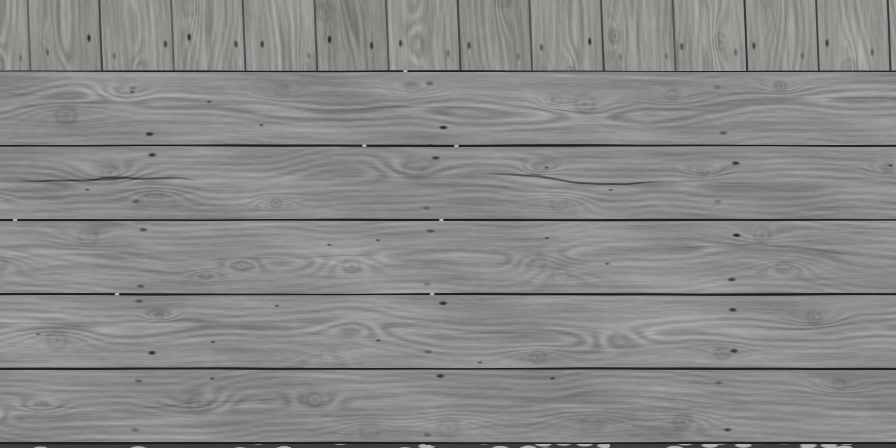
A Shadertoy shader for this texture:

```glsl
vec2 hash2(vec2 p) {
    p = vec2(dot(p, vec2(127.1, 311.7)), dot(p, vec2(269.5, 183.3)));
    return fract(sin(p) * 43758.55);
}

// x: distance to the nearest scattered point, y: random value of that point
vec2 cells(vec2 p) {
    vec2 base = floor(p), nearest = vec2(9.0, 0.0);
    for (int j = -1; j <= 1; j++)
    for (int i = -1; i <= 1; i++) {
        vec2 cell = base + vec2(i, j);
        vec2 random = hash2(cell);
        float d = length(cell + random - p);
        if (d < nearest.x) nearest = vec2(d, random.x * 0.5 + random.y * 0.5);
    }
    return nearest;
}

float waves(float x, float seed) {
    return sin(x * 1.3 + seed) + 0.5 * sin(x * 2.9 + seed * 2.3) + 0.25 * sin(x * 6.1 + seed * 4.1);
}

// p is in plank widths: x along the grain, y across from -0.5 to 0.5
float plankTone(vec2 p, float seed, float cracking, float pixel) {
    float heart = 0.1 * waves(p.x * 0.45, seed);
    float bend = 0.0, eye = 0.0, halo = 0.0;

    // Knots push the grain aside
    for (int i = -1; i <= 1; i++) {
        float cell = floor(p.x / 1.5) + float(i);
        vec2 place = hash2(vec2(cell, seed)), kind = hash2(vec2(seed + 5.3, cell));
        vec2 d = p - vec2((cell + place.x) * 1.5, (place.y - 0.5) * 0.75);
        float size = mix(0.045, 0.12, kind.x);
        float r = length(d * vec2(0.85, 1.0)) / size;
        bend += 0.22 * exp(-dot(d * vec2(0.32, 1.0), d * vec2(0.32, 1.0)) / (size * size * 2.0));
        halo += (0.4 + 0.6 * kind.y) * exp(-pow((r - 0.95) * 3.0, 2.0));
        eye += kind.y * exp(-r * r * 6.0);
    }

    // Growth rings, strongest along the heart
    float across = p.y - heart;
    float ring = sqrt(across * across + 0.003) + 0.035 * waves(p.x * 0.8, seed * 1.7) + bend;
    float line = sin(ring * 72.0 + 0.5 * waves(p.x * 2.0, seed));
    float strength = 0.45 + 0.35 * sin(ring * 11.0 + seed) + 0.9 * exp(-across * across * 35.0);
    float tone = -0.034 * strength * line - 0.06 * halo - 0.1 * eye;

    // Long streaks, fibres and weathered patches
    float flow = p.y + bend * 0.4 + 0.01 * waves(p.x, seed);
    tone += 0.085 * (cells(vec2(p.x * 0.45, flow * 9.0) + seed * 5.0).x - 0.45);
    tone += 0.06 * (cells(vec2(p.x * 0.9, flow * 22.0) + seed * 7.0).x - 0.45);
    tone += 0.045 * (cells(vec2(p.x * 5.0, flow * 38.0) + seed * 3.0).x - 0.45);
    tone += 0.016 * waves(p.x * 1.1 + p.y * 2.0, seed * 3.1);

    // Drying cracks follow the heart
    float crackY = p.y - heart * 0.7 - 0.05 - bend * 0.25 - 0.008 * waves(p.x * 3.0, seed);
    float open = cracking * smoothstep(-0.4, 0.8, waves(p.x * 0.7, seed + 2.0));
    tone -= 0.26 * open * (1.0 - smoothstep(0.002, 0.008 + pixel, abs(crackY)));

    // Nail holes in loose pairs, and stray specks
    float column = round((p.x - 1.93) / 3.92);
    vec2 jitter = hash2(vec2(column + sign(p.y) * 0.3, seed));
    vec2 nail = vec2(p.x - 1.93 - column * 3.92, abs(p.y) - 0.33) - (jitter - 0.5) * vec2(0.3, 0.16);
    float nailDepth = 0.1 + 0.28 * jitter.x;
    tone -= nailDepth * (1.0 - smoothstep(0.008, 0.024 + pixel, length(nail * vec2(0.5, 1.0))));
    vec2 speck = cells(p * vec2(1.3, 2.6) + seed * 11.0);
    tone -= 0.22 * step(0.72, speck.y) * (1.0 - smoothstep(0.01, 0.05 + pixel, speck.x));

    // Worn edges
    return tone - 0.03 * smoothstep(0.44, 0.5, abs(p.y));
}

void mainImage(out vec4 fragColor, in vec2 fragCoord) {
    vec2 uv = fragCoord / iResolution.y;
    float pixel = 1.0 / iResolution.y;
    const float pitch = 0.166, deckTop = 0.841;
    vec3 gapColor = vec3(0.12, 0.12, 0.125);
    vec3 color;

    if (uv.y > deckTop) {
        // Upright boards, leaning slightly
        float across = (uv.x + 0.04 * (uv.y - deckTop) - 0.068) / 0.16;
        float board = floor(across);
        vec2 random = hash2(vec2(board, 41.0));
        vec2 p = vec2((uv.y - deckTop) / 0.16 + 1.6, across - board - 0.5);
        color = vec3(0.565, 0.56, 0.55) + 0.05 * (random.x - 0.5);
        color += plankTone(p, board * 1.73 + 20.0, 0.1, pixel / 0.16);
        float seam = abs(across - round(across)) * 0.16;
        float depth = 0.4 + 0.5 * hash2(vec2(round(across), 9.0)).x;
        color = mix(color, gapColor, depth * (1.0 - smoothstep(0.0005, 0.0015 + pixel, seam)));
    } else {
        // Long deck boards
        float across = (uv.y - 0.011) / pitch;
        float row = floor(across);
        vec2 p = vec2(uv.x / pitch, across - row - 0.5);
        color = vec3(0.548, 0.551, 0.555) + 0.03 * (hash2(vec2(row, 3.0)).x - 0.5);
        color += plankTone(p, row * 2.37 + 4.0, row == 3.0 ? 0.9 : 0.25, pixel / pitch);

        // Ground below the last board, with pale debris to the right
        if (row < 0.0) {
            vec2 debris = cells(uv * vec2(22.0, 70.0));
            float pale = step(0.85 - 0.25 * uv.x, debris.y) * (1.0 - smoothstep(0.3, 0.5, debris.x));
            color = mix(vec3(0.25, 0.24, 0.23), vec3(0.7, 0.69, 0.67), pale);
        }
    }

    // Dark gaps between the rows, with a few bright flecks
    float edge = round((uv.y - 0.011) / pitch);
    float wobble = 0.0004 * waves(uv.x * 5.0, edge * 2.0);
    float gap = abs(uv.y - 0.011 - edge * pitch + wobble);
    float halfWidth = (edge > 4.5 ? 0.0002 : 0.001) + 0.0004 * waves(uv.x * 3.0, edge);
    float inGap = edge > 5.5 ? 0.0 : 1.0 - smoothstep(halfWidth, halfWidth + 1.1 * pixel, gap);
    vec2 fleck = hash2(vec2(floor(uv.x * 14.0), edge + 60.0));
    float fleckX = abs(fract(uv.x * 14.0) - 0.2 - 0.6 * fleck.y);
    float inFleck = step(0.955, fleck.x) * (1.0 - smoothstep(0.03, 0.1, fleckX));
    color = mix(color, mix(gapColor, vec3(0.72), inFleck), inGap);

    fragColor = vec4(clamp(color, 0.0, 1.0), 1.0);
}
```
